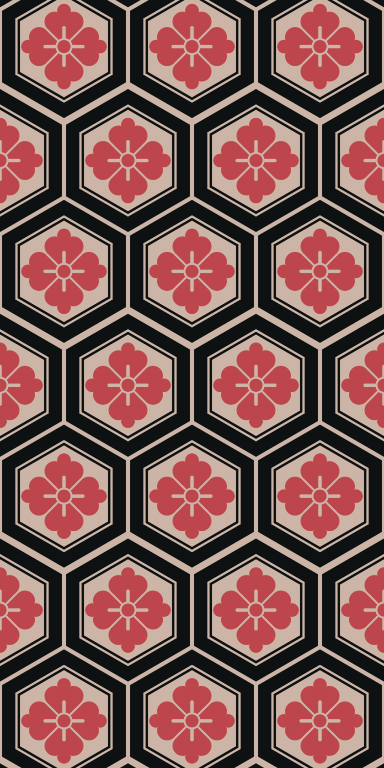
Write a Shadertoy shader that draws this pattern.

```glsl
// Staggered tortoiseshell hexagons, each framing a four-petalled flower.

// Coverage of a shape from its signed distance, softened over one pixel.
float cover(float dist) {
    float pixel = 3.0 / iResolution.x;
    return smoothstep(0.6 * pixel, -0.6 * pixel, dist);
}

// Apothem of the pointy-topped hexagon passing through p.
float hexRadius(vec2 p) {
    p = abs(p);
    return max(p.x, dot(p, vec2(0.5, 0.8660254)));
}

// Position relative to the nearest point of a rectangular lattice.
vec2 nearest(vec2 p, vec2 period) {
    return mod(p + 0.5 * period, period) - 0.5 * period;
}

float flower(vec2 p) {
    // Fold all four petals onto the upward one, then mirror it.
    p = abs(p);
    vec2 q = vec2(min(p.x, p.y), max(p.x, p.y));

    // Tapered body, two side lobes and a rounded tip.
    float petal = max(q.x - q.y + 0.011, q.x + q.y - 0.27) * 0.7071;
    petal = min(petal, length(q - vec2(0.074, 0.195)) - 0.078);
    petal = min(petal, length(q - vec2(0.0, 0.281)) - 0.053);

    // Stamen slot and the ring around the central disc.
    float stamen = length(q - vec2(0.0, clamp(q.y, 0.0, 0.147))) - 0.0135;
    float ring = length(q) - 0.067;
    petal = max(petal, -min(stamen, ring));

    return min(petal, length(q) - 0.051);
}

void mainImage(out vec4 fragColor, in vec2 fragCoord) {
    const vec3 ink = vec3(0.05, 0.065, 0.07);
    const vec3 cream = vec3(0.80, 0.71, 0.65);
    const vec3 red = vec3(0.74, 0.27, 0.30);

    // Three cells across; a period holds two rows, with one gap wider.
    vec2 p = 3.0 * fragCoord / iResolution.x - vec2(0.5, 0.368);
    vec2 period = vec2(1.0, 1.756);
    vec2 cell = nearest(p, period);
    vec2 shifted = nearest(p - vec2(0.5, 0.866), period);
    if (hexRadius(shifted) < hexRadius(cell)) cell = shifted;

    // Broad dark frame with a fine line inside it.
    float radius = hexRadius(cell);
    float frame = cover(abs(radius - 0.432) - 0.052);
    float fineLine = cover(abs(radius - 0.353) - 0.0095);

    vec3 color = mix(cream, ink, max(frame, fineLine));
    color = mix(color, red, cover(flower(cell)));
    fragColor = vec4(color, 1.0);
}
```
